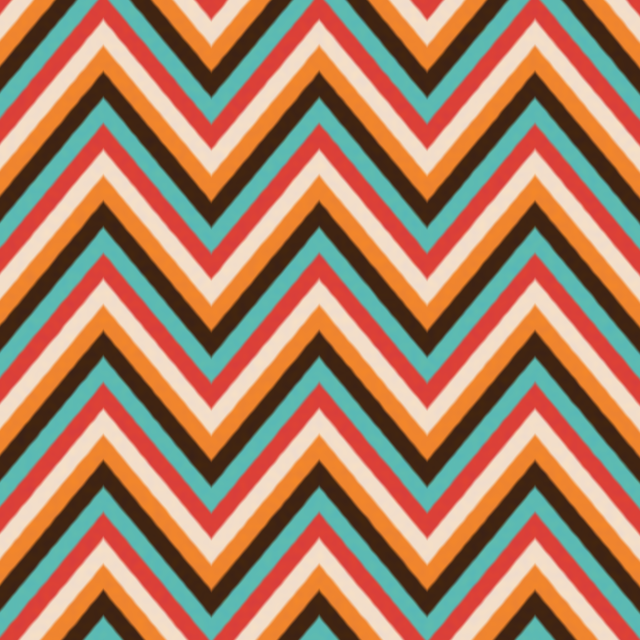
This pattern is drawn by a three.js fragment shader. Its source:

```glsl
// Zigzag chevron stripes in five repeating colours, softly printed.
varying vec2 vUv;

const vec2 PEAK = vec2(0.4987, 0.6450);   // a peak where the teal band begins
const float ZIG_WIDTH = 0.3373;           // peak to peak, across
const float ROW_HEIGHT = 0.2026;          // one set of five bands, down
const float ZIG_RISE = 0.2030;            // peak to valley, down
const float BAND_COUNT = 5.0;
const float EDGE_SOFTNESS = 0.13;         // in band heights
const float EDGE_WOBBLE = 0.05;           // in band heights
const float WOBBLE_SCALE = 60.0;
const float MOTTLE = 0.035;
const float MOTTLE_SCALE = 75.0;

const vec3 TEAL = vec3(0.36, 0.73, 0.70);
const vec3 RED = vec3(0.86, 0.25, 0.22);
const vec3 CREAM = vec3(0.95, 0.87, 0.79);
const vec3 ORANGE = vec3(0.94, 0.52, 0.18);
const vec3 BROWN = vec3(0.25, 0.14, 0.07);
const vec3 MOTTLE_TINT = vec3(0.9, 0.5, -0.9);

vec2 hashGradient(vec2 cell) {
  vec2 h = vec2(dot(cell, vec2(127.1, 311.7)), dot(cell, vec2(269.5, 183.3)));
  return fract(sin(h) * 43758.5) * 2.0 - 1.0;
}

float gradientNoise(vec2 p) {
  vec2 cell = floor(p);
  vec2 f = fract(p);
  vec2 u = f * f * f * (f * (f * 6.0 - 15.0) + 10.0);
  float a = dot(hashGradient(cell), f);
  float b = dot(hashGradient(cell + vec2(1.0, 0.0)), f - vec2(1.0, 0.0));
  float c = dot(hashGradient(cell + vec2(0.0, 1.0)), f - vec2(0.0, 1.0));
  float d = dot(hashGradient(cell + 1.0), f - 1.0);
  return mix(mix(a, b, u.x), mix(c, d, u.x), u.y);
}

// Band colours from top to bottom, repeating
vec3 bandColor(float index) {
  float band = mod(index + 0.5, BAND_COUNT);
  if (band < 1.0) return TEAL;
  if (band < 2.0) return RED;
  if (band < 3.0) return CREAM;
  if (band < 4.0) return ORANGE;
  return BROWN;
}

// Distance below the zigzag through PEAK, counted in bands
float bandPosition(vec2 p) {
  float fold = 2.0 * abs(fract((p.x - PEAK.x) / ZIG_WIDTH + 0.5) - 0.5);
  float depth = PEAK.y - p.y - ZIG_RISE * fold;
  return depth * BAND_COUNT / ROW_HEIGHT;
}

void main() {
  float position = bandPosition(vUv);
  position += EDGE_WOBBLE * gradientNoise(vUv * WOBBLE_SCALE);

  // Blend the two bands that meet at the nearest edge
  float edge = floor(position + 0.5);
  float blend = smoothstep(-EDGE_SOFTNESS, EDGE_SOFTNESS, position - edge);
  vec3 color = mix(bandColor(edge - 1.0), bandColor(edge), blend);

  // Faint uneven ink
  color += MOTTLE * MOTTLE_TINT * gradientNoise(vUv * MOTTLE_SCALE + 17.0);

  gl_FragColor = vec4(clamp(color, 0.0, 1.0), 1.0);
}
```
